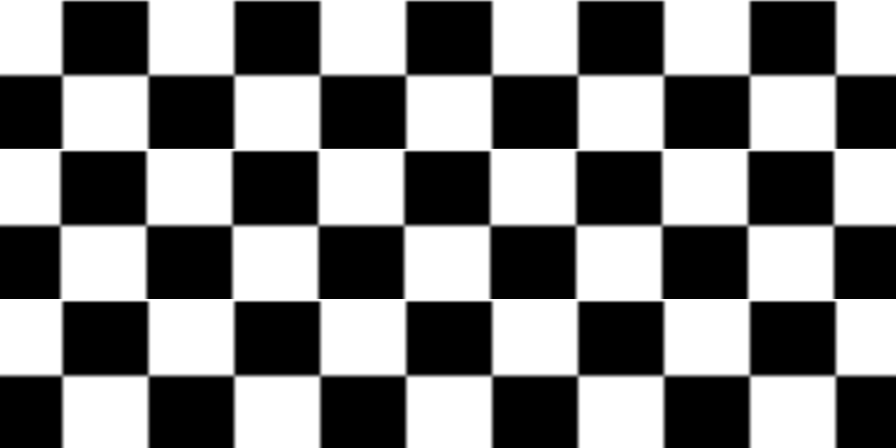
A Shadertoy shader for this pattern:

```glsl
// A black and white checkerboard with softly blurred edges, built from tiles of
// two by two cells. Each band of tiles ends in a thin white seam, and every
// other band is nudged sideways.

// Coverage of the positive side of an edge, blurred over a fixed width.
float softEdge(float signedDistance) {
    float blur = max(0.0072, 0.7 / iResolution.y);
    return smoothstep(-blur, blur, signedDistance);
}

// Signed distance to the column edges, positive in the left half of each tile.
float columnDistance(float x, float tileWidth) {
    float fromCentre = abs(fract(x / tileWidth + 0.25) - 0.5);
    return (0.25 - fromCentre) * tileWidth;
}

void mainImage(out vec4 fragColor, in vec2 fragCoord) {
    // Canvas heights, measured from the upper left corner.
    vec2 position = vec2(fragCoord.x, iResolution.y - fragCoord.y) / iResolution.y;
    vec2 tileSize = vec2(0.3836, 0.3353);

    // Bands of tiles, with the middle one shifted left.
    float bandCoord = (position.y + 0.0022) / tileSize.y;
    float band = floor(bandCoord);
    float depth = fract(bandCoord) * tileSize.y;
    float shift = 0.0044 * mod(band, 2.0);

    // Alternating cells: the lower row inverts the upper one.
    float leftHalf = softEdge(columnDistance(position.x - 0.1396 + shift, tileSize.x));
    float upperRow = softEdge(0.1704 - depth);
    float ink = mix(1.0 - leftHalf, leftHalf, upperRow);

    // White seam: soft below, crisp above.
    ink *= smoothstep(0.0, 0.009, depth);
    ink *= smoothstep(0.0, 1.0 / iResolution.y, tileSize.y - depth);

    fragColor = vec4(vec3(1.0 - ink), 1.0);
}
```
